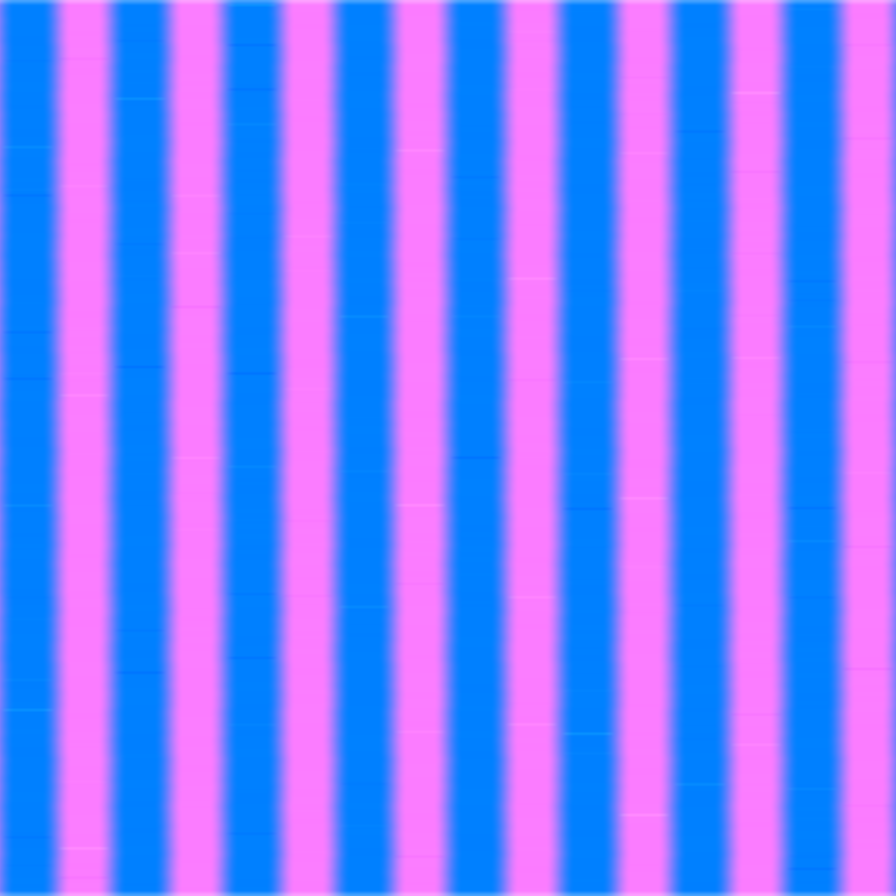
A Shadertoy shader for this pattern:

```glsl
// Eight soft-edged blue and pink vertical stripes with faint horizontal streaks.

const float REPEATS = 8.0;      // stripe pairs across the canvas
const float BLUE_SHARE = 0.507; // blue part of each pair
const float SOFTNESS = 0.13;    // half width of a colour transition, in pairs
const vec3 BLUE = vec3(0.0, 0.502, 1.0);
const vec3 PINK = vec3(0.985, 0.487, 1.0);

float hash(vec2 p) {
    vec3 q = fract(vec3(p.xyx) * 0.1031);
    q += dot(q, q.yzx + 33.33);
    return fract((q.x + q.y) * q.z);
}

// 0 inside blue, 1 inside pink; x is measured in stripe pairs
float stripeMask(float x, float share, float softness) {
    float center = 0.5 * share;
    float dist = abs(fract(x - center + 0.5) - 0.5) - center;
    return smoothstep(-softness, softness, dist);
}

// Layered sines giving a faint row-to-row ripple
float rowRipple(float y, float phase) {
    return 0.5 * sin(y * 71.0 + phase)
         + 0.3 * sin(y * 183.0 + phase * 2.3)
         + 0.2 * sin(y * 419.0 + phase * 3.7);
}

// Cellular streaks: one thin line per cell, most of them nearly invisible
float streaks(float y, float lane, float rows, float halfWidth) {
    float row = floor(y * rows);
    float sum = 0.0;
    for (int i = -1; i <= 1; i++) {
        vec2 cell = vec2(lane, row + float(i));
        float lineY = (cell.y + hash(cell + 3.7)) / rows;
        float strength = pow(hash(cell + 17.1), 7.0);
        float polarity = hash(cell + 41.9) < 0.5 ? -0.7 : 1.0;
        sum += polarity * strength * (1.0 - smoothstep(0.0, halfWidth, abs(y - lineY)));
    }
    return sum;
}

// Thin light band along the top and bottom borders
float borderGlow(float y, float width) {
    return 1.0 - smoothstep(0.0, width, min(y, 1.0 - y));
}

void mainImage(out vec4 fragColor, in vec2 fragCoord) {
    vec2 uv = fragCoord / iResolution.xy;
    float pixel = 1.0 / iResolution.y;
    float pairX = uv.x * REPEATS;

    // Stripes, with barely wavering edges
    float wobble = 0.006 * rowRipple(uv.y, 1.0);
    vec3 color = mix(BLUE, PINK, stripeMask(pairX + wobble, BLUE_SHARE, SOFTNESS));

    // Streaks confined to single stripes, fading at their ends
    float lane = floor(pairX * 2.0);
    float along = fract(pairX * 2.0);
    float fade = smoothstep(0.0, 0.15, along) * smoothstep(1.0, 0.85, along);
    float wear = streaks(uv.y, lane, 28.0, max(0.003, 1.5 * pixel));
    float ripple = rowRipple(uv.y, lane * 2.4);
    color += vec3(0.03, 0.065, 0.0) * wear * fade;
    color.g += 0.004 * ripple * fade;

    // Light borders
    color = mix(color, vec3(1.0), 0.28 * borderGlow(uv.y, 0.007));

    fragColor = vec4(clamp(color, 0.0, 1.0), 1.0);
}
```
